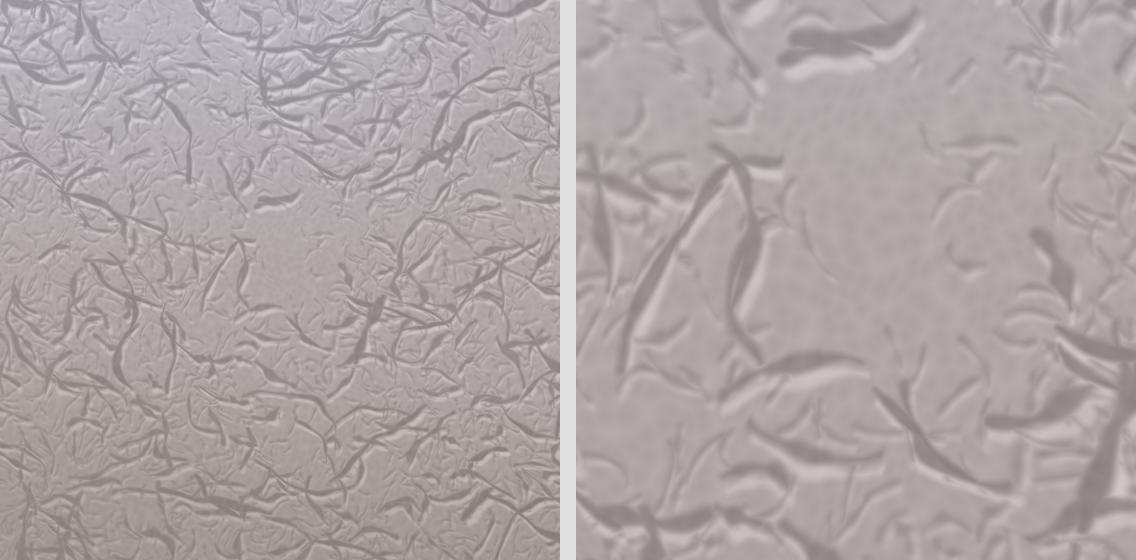
Left, the full canvas; right, a detail of the centre.
Write a WebGL 1 fragment shader that draws this texture.

```glsl
precision highp float;
// Trowelled plaster wall: ragged embossed grooves with pale lower rims, cool above and warm below.
uniform vec2 u_resolution;

#define BOLD_CELLS 7.0
#define MEDIUM_CELLS 15.0
#define PIT_CELLS 38.0
#define GRAIN_CELLS 85.0
#define GROOVE_DEPTH 0.125
#define RIM_LIGHT 0.105
#define EDGE_SOFTNESS 0.0032
#define RIM_OFFSET vec2(0.0035, -0.0085)

vec4 rand4(vec2 cell) {
  vec4 s = vec4(dot(cell, vec2(127.1, 311.7)), dot(cell, vec2(269.5, 183.3)),
                dot(cell, vec2(419.2, 371.9)), dot(cell, vec2(97.3, 157.6)));
  return fract(sin(s) * 43758.55);
}

// Layered sines that make the groove outlines ragged.
vec2 ragged(vec2 p) {
  vec2 q = p;
  float freq = 18.0, amp = 0.008;
  for (int i = 0; i < 4; i++) {
    q += amp * sin(freq * (mat2(0.8, 0.6, -0.6, 0.8) * q.yx) + vec2(1.3, 4.1) * float(i + 1));
    freq *= 1.9;
    amp *= 0.62;
  }
  return q;
}

// Trowel direction: falling on the left, gently rising on the right.
float flowAngle(vec2 p) {
  float corner = (1.0 - smoothstep(0.0, 0.3, p.x)) * (1.0 - smoothstep(0.0, 0.35, p.y));
  return mix(-0.85, 0.35, smoothstep(0.3, 0.75, p.x)) - 0.6 * corner;
}

// Chance of a groove, with a smooth patch near the middle.
float density(vec2 p) {
  float drift = sin(p.x * 11.0 + 2.0 * sin(p.y * 7.0)) * sin(p.y * 13.0 + 1.7);
  float calm = smoothstep(0.04, 0.16, length((p - vec2(0.5, 0.53)) * vec2(1.2, 0.7)));
  return (0.62 + 0.22 * drift) * mix(0.12, 1.0, calm);
}

// Coverage of one bent, tapering groove lying along x.
float groove(vec2 q, float len, float bend, float width, float phase) {
  float along = clamp(q.x / len, -1.0, 1.0);
  float slope = 2.0 * bend * along;
  float across = (q.y + bend * len * along * along) / sqrt(1.0 + slope * slope);
  float d = length(vec2(max(abs(q.x) - len, 0.0), across));
  float w = width * (1.0 - 0.45 * along * along) * (0.85 + 0.35 * sin(along * 5.0 + phase));
  return 1.0 - smoothstep(w - EDGE_SOFTNESS, w + EDGE_SOFTNESS, d);
}

// Scattered grooves: x is the dark hollow, y is the lit rim.
vec2 grooves(vec2 p, float cells, float width, float spread) {
  vec2 home = floor(p * cells);
  vec2 relief = vec2(0.0);
  vec2 rimShift = RIM_OFFSET * min(1.0, width / 0.005);
  for (int j = -1; j <= 1; j++) {
    for (int i = -1; i <= 1; i++) {
      for (int k = 0; k < 2; k++) {
        vec2 cell = home + vec2(float(i), float(j));
        vec4 r = rand4(cell + cells + 37.0 * float(k));
        vec4 shape = rand4(cell + 3.7 * cells + 53.0 * float(k));
        vec2 centre = (cell + r.xy) / cells;
        float present = step(r.z, density(centre));
        float angle = flowAngle(centre) + spread * (r.w - 0.5);
        float c = cos(angle), s = sin(angle);
        mat2 turn = mat2(c, -s, s, c);
        float len = mix(0.22, 0.78, shape.x) / cells;
        float bend = shape.y - 0.5;
        float w = width * mix(0.6, 1.3, shape.z);
        vec2 q = p - centre;
        float hollow = groove(turn * q, len, bend, w, 6.3 * shape.w);
        float rim = groove(turn * (q - rimShift), len, bend, w, 6.3 * shape.w);
        relief = max(relief, present * vec2(hollow, rim));
      }
    }
  }
  return relief;
}

// Cellular noise: distance to the nearest grain centre.
float grain(vec2 p) {
  vec2 home = floor(p);
  float nearest = 1.5;
  for (int j = -1; j <= 1; j++) {
    for (int i = -1; i <= 1; i++) {
      vec2 cell = home + vec2(float(i), float(j));
      nearest = min(nearest, length(cell + rand4(cell).xy - p));
    }
  }
  return nearest;
}

// Wall colour without relief: warm, neutral, then cool towards the top left.
vec3 wallColour(vec2 p) {
  float height = smoothstep(0.0, 0.5, p.y + 0.1 * p.x - 0.02);
  vec3 colour = mix(vec3(0.640, 0.597, 0.572), vec3(0.688, 0.655, 0.655), height);
  float glow = smoothstep(0.45, 1.0, p.y) * (1.0 - 0.6 * smoothstep(0.45, 1.0, p.x));
  return mix(colour, vec3(0.728, 0.712, 0.745), glow);
}

void main() {
  vec2 p = gl_FragCoord.xy / min(u_resolution.x, u_resolution.y);
  vec2 q = ragged(p);
  vec2 relief = grooves(q, BOLD_CELLS, 0.0062, 1.7);
  relief = max(relief, 0.9 * grooves(q, MEDIUM_CELLS, 0.0052, 2.8));
  relief = max(relief, 0.6 * grooves(q, PIT_CELLS, 0.0027, 4.0));
  float strength = mix(0.65, 1.0, smoothstep(0.0, 0.6, p.y + 0.35 * p.x));
  float shade = RIM_LIGHT * relief.y * (1.0 - relief.x) - GROOVE_DEPTH * relief.x;
  float speckle = 0.045 * (grain(q * GRAIN_CELLS) - 0.45);
  gl_FragColor = vec4(wallColour(p) + strength * shade + speckle, 1.0);
}
```
